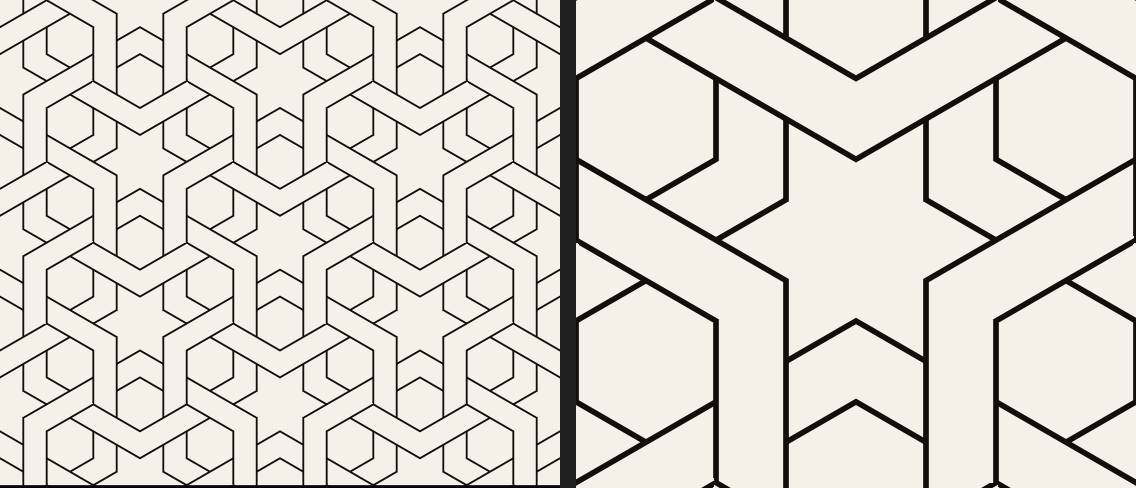
Left: the whole. Right: its middle third, enlarged.
Reproduce this pattern procedurally as a WebGL 2 fragment shader.

```glsl
#version 300 es
precision highp float;
// Interlaced strapwork: large hexagonal rings on a triangular lattice overlap
// to leave six-pointed stars and small hexagons. Each ring rises over its
// neighbours near three of its corners and dips under near the other three.

uniform vec2 u_resolution;
out vec4 outColor;

const vec3 PAPER = vec3(0.96, 0.945, 0.912);
const vec3 INK = vec3(0.07, 0.06, 0.04);
const vec3 BASE_STRIP = vec3(0.01, 0.015, 0.03);

// Lengths in strap widths
const float REPEATS_ACROSS = 2.0;
const float COLUMN_STEP = 6.0;
const float ROW_STEP = 6.9282;         // COLUMN_STEP * 2 / sqrt(3)
const float RING_APOTHEM = 4.5;        // centre to the middle of a strap
const float STRAP_HALF = 0.5;
const float LINE_HALF = 0.04;
const float STRIP_HEIGHT = 0.12;       // dark strip along the bottom

// Signed distance from a ring's centreline, with mitred corners
float ringOffset(vec2 q) {
    q = abs(q);
    return max(q.x, dot(q, vec2(0.5, 0.866025))) - RING_APOTHEM;
}

// Positive around the three raised corners: r^3 * sin(3 * angle)
float ringHeight(vec2 q) {
    return q.y * (3.0 * q.x * q.x - q.y * q.y);
}

// Antialiased inside of a distance field
float coverage(float d, float pixel) {
    return 1.0 - smoothstep(-0.6 * pixel, 0.6 * pixel, d);
}

void main() {
    float unitsAcross = 2.0 * COLUMN_STEP * REPEATS_ACROSS;
    float pixel = unitsAcross / u_resolution.x;
    vec2 p = gl_FragCoord.xy * pixel;
    vec2 lattice = p - vec2(COLUMN_STEP, STRIP_HEIGHT);
    float nearestColumn = round(lattice.x / COLUMN_STEP);

    vec3 color = PAPER;

    // Lowered strap parts first, then the raised ones
    for (int layer = 0; layer < 2; layer++) {
        for (int i = -1; i <= 1; i++) {
            float column = nearestColumn + float(i);
            float shift = 0.5 * mod(column, 2.0);
            float nearestRow = round(lattice.y / ROW_STEP - shift);
            for (int j = -1; j <= 1; j++) {
                float row = nearestRow + float(j) + shift;
                vec2 q = lattice - vec2(column * COLUMN_STEP, row * ROW_STEP);
                bool raised = ringHeight(q) > 0.0;
                if (raised != (layer == 1)) continue;

                // Ink the full strap, then fill between its outlines
                float edge = abs(ringOffset(q)) - STRAP_HALF;
                color = mix(color, INK, coverage(edge - LINE_HALF, pixel));
                color = mix(color, PAPER, coverage(edge + LINE_HALF, pixel));
            }
        }
    }

    color = mix(color, BASE_STRIP, coverage(p.y - STRIP_HEIGHT, pixel));
    outColor = vec4(color, 1.0);
}
```
